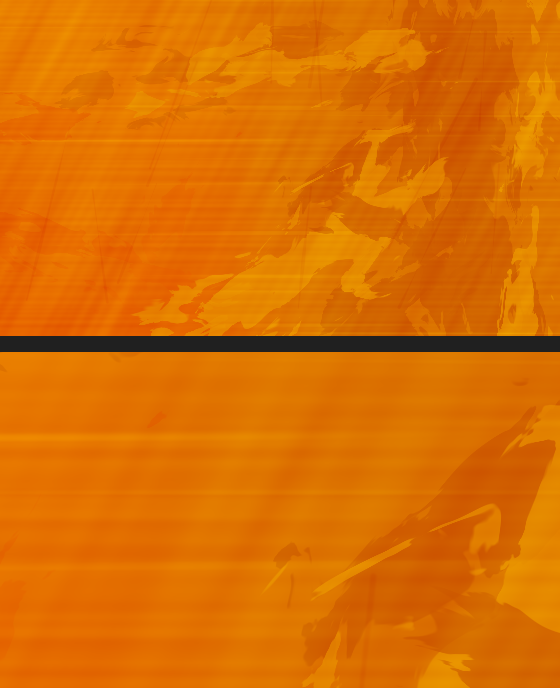
Top: the whole. Bottom: its middle third, enlarged.
Write a Shadertoy shader that draws this background.

```glsl
#define AMBER vec3(0.91, 0.56, 0.0)
#define ORANGE vec3(0.91, 0.49, 0.0)
#define EMBER vec3(0.90, 0.37, 0.0)
#define RUST vec3(0.81, 0.37, 0.0)
#define OCHRE vec3(0.86, 0.45, 0.0)
#define STREAK_ANGLE 1.08
#define STREAK_DEPTH 0.11
#define ROUGHNESS 0.30
#define SCAN_DENSITY 85.0
#define SCAN_DEPTH 0.075
#define SCRATCHES 14

vec2 hash2(vec2 p) {
    vec3 q = fract(p.xyx * vec3(0.1031, 0.1030, 0.0973));
    q += dot(q, q.yzx + 33.33);
    return fract((q.xx + q.yz) * q.zy);
}

// Gradient noise, roughly -0.7 to 0.7
float cornerSlope(vec2 cell, vec2 offset) {
    float a = 6.2832 * hash2(cell).x;
    return dot(vec2(cos(a), sin(a)), offset);
}

float noise(vec2 p) {
    vec2 i = floor(p), f = p - i;
    vec2 u = f * f * f * (f * (f * 6.0 - 15.0) + 10.0);
    vec2 e = vec2(1.0, 0.0);
    return mix(mix(cornerSlope(i, f), cornerSlope(i + e, f - e), u.x),
               mix(cornerSlope(i + e.yx, f - e.yx), cornerSlope(i + 1.0, f - 1.0), u.x), u.y);
}

float fbm(vec2 p) {
    float sum = 0.0, amp = 0.65;
    for (int i = 0; i < 5; i++) {
        sum += amp * noise(p);
        p = mat2(0.8, 0.6, -0.6, 0.8) * p * 2.05 + 11.3;
        amp *= 0.52;
    }
    return sum;
}

float segmentDistance(vec2 p, vec2 a, vec2 b) {
    vec2 ab = b - a;
    return length(p - a - ab * clamp(dot(p - a, ab) / dot(ab, ab), 0.0, 1.0));
}

// Torn paint along the stroke a-b, its grain stretched along the stroke
float flake(vec2 p, vec2 a, vec2 b, float radius, float seed) {
    vec2 dir = normalize(b - a);
    vec2 q = vec2(dot(p - a, dir), dot(p - a, vec2(-dir.y, dir.x)));
    q = q * vec2(4.5, 10.0) + seed;
    q += 0.7 * vec2(noise(q * 1.7), noise(q * 1.7 + 31.0));
    float edge = radius - segmentDistance(p, a, b) + ROUGHNESS * fbm(q);
    float soft = 1.2 / iResolution.y + 0.004;
    return smoothstep(-soft, soft, edge);
}

void mainImage(out vec4 fragColor, in vec2 fragCoord) {
    vec2 p = fragCoord / iResolution.y;

    // Broad glow: orange above, ember lower left, ochre to the right
    float cloud = 0.25 * noise(p * 2.3 + 4.0);
    vec3 col = mix(EMBER, ORANGE, smoothstep(0.0, 0.85, p.y + 0.12 * p.x + cloud));
    col = mix(col, OCHRE, smoothstep(0.3, 1.05, p.x + cloud));

    // Shadowed paint
    col = mix(col, RUST, 0.75 * flake(p, vec2(0.96, 0.42), vec2(1.30, 0.80), 0.06, 3.0));
    col = mix(col, RUST, 0.85 * flake(p, vec2(1.36, 0.88), vec2(1.43, 0.05), 0.13, 8.0));
    col = mix(col, RUST, 0.85 * flake(p, vec2(1.02, -0.02), vec2(1.35, 0.30), 0.08, 14.0));
    col = mix(col, RUST, 0.45 * flake(p, vec2(0.30, 0.76), vec2(1.10, 0.86), 0.04, 21.0));
    col = mix(col, EMBER, 0.65 * flake(p, vec2(0.0, 0.30), vec2(0.52, 0.16), 0.04, 27.0));
    col = mix(col, EMBER, 0.55 * flake(p, vec2(0.0, 0.62), vec2(0.26, 0.65), 0.00, 33.0));
    col = mix(col, EMBER, 0.45 * flake(p, vec2(0.38, 0.10), vec2(0.60, 0.52), 0.02, 39.0));

    // Bright paint, then dark tears inside it
    col = mix(col, AMBER, 0.80 * flake(p, vec2(0.46, 0.69), vec2(1.24, 0.85), 0.01, 45.0));
    col = mix(col, AMBER, 0.75 * flake(p, vec2(0.60, 0.82), vec2(0.72, 0.90), 0.03, 51.0));
    col = mix(col, AMBER, 0.80 * flake(p, vec2(0.76, 0.08), vec2(1.20, 0.45), 0.10, 57.0));
    col = mix(col, AMBER, 0.70 * flake(p, vec2(0.45, 0.04), vec2(0.68, 0.10), 0.00, 63.0));
    col = mix(col, AMBER, 0.85 * flake(p, vec2(1.64, 0.98), vec2(1.56, 0.02), 0.01, 69.0));
    col = mix(col, RUST, 0.75 * flake(p, vec2(1.04, 0.35), vec2(1.28, 0.24), -0.01, 75.0));

    // Slanted brush streaks
    vec2 along = vec2(cos(STREAK_ANGLE), sin(STREAK_ANGLE));
    vec2 brush = vec2(dot(p, vec2(along.y, -along.x)), dot(p, along));
    float streak = noise(brush * vec2(10.0, 1.3)) + 0.7 * noise(brush * vec2(34.0, 2.2) + 9.0);
    float strength = 0.5 + 0.5 * smoothstep(-0.3, 0.3, noise(p * 2.6 + 20.0));
    col.rg += STREAK_DEPTH * strength * streak * vec2(0.25, 0.8);

    // Fine scratches, mostly steep
    for (int i = 0; i < SCRATCHES; i++) {
        vec2 r = hash2(vec2(i, 7.0)), s = hash2(vec2(i, 19.0));
        vec2 start = r * vec2(1.5, 0.8);
        float angle = mix(0.95, 1.75, s.x);
        vec2 end = start + (0.2 + 0.4 * s.y) * vec2(cos(angle), sin(angle));
        float bend = 0.006 * noise(p * 6.0 + float(i));
        float line = smoothstep(0.005, 0.001, abs(segmentDistance(p, start, end) + bend));
        col.rg -= 0.4 * line * vec2(0.03, 0.08);
    }

    // Horizontal scan lines, with a few brighter ones
    float scan = noise(vec2(p.x * 0.8, p.y * SCAN_DENSITY));
    float glint = smoothstep(0.28, 0.55, noise(vec2(p.x * 0.6 + 5.0, p.y * SCAN_DENSITY * 0.8 + 40.0)));
    col.rg += SCAN_DEPTH * (0.6 * scan + 0.8 * glint) * vec2(0.4, 1.0);

    fragColor = vec4(clamp(col, 0.0, 1.0), 1.0);
}
```
